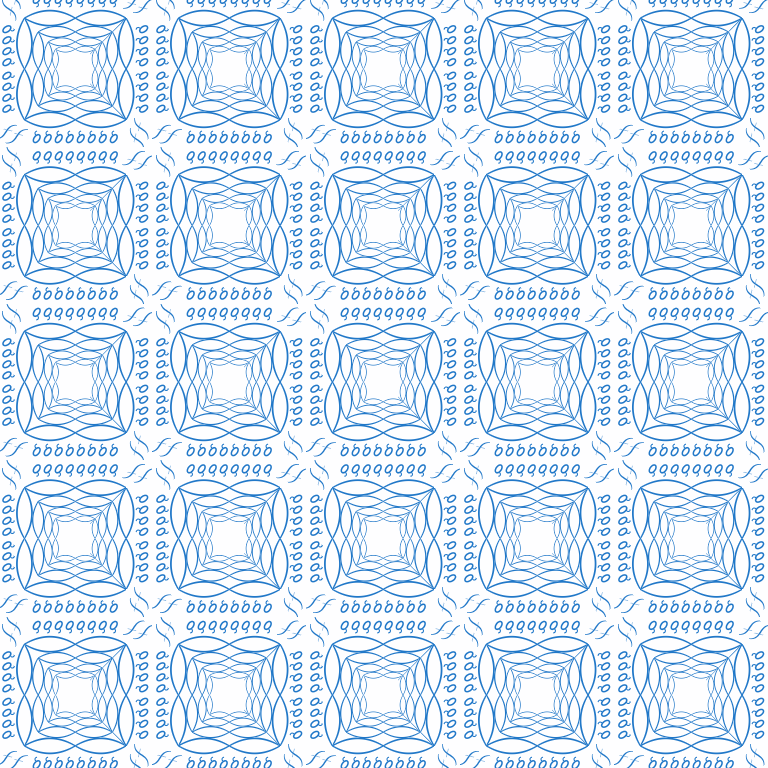
Write a WebGL 1 fragment shader that draws this pattern.

```glsl
precision highp float;
// Blue calligraphic lattice: nested lens frames, rows of slanted loops and swash pinwheels.

uniform vec2 u_resolution;

const vec3 PAPER = vec3(0.995, 0.995, 1.0);
const vec3 INK = vec3(0.13, 0.47, 0.785);

// Lattice: canvas position of one cell centre, cell width, cell size in cell widths
const vec2 CELL_ORIGIN = vec2(0.499, 0.5026);
const float CELL_WIDTH = 0.2005;
const vec2 CELL = vec2(1.0, 1.0165);

// Frames
const int RINGS = 4;
const float RING_SIZE = 0.33;
const float RING_SHRINK = 0.73;
const float LENS_BULGE = 0.148;   // relative to ring size
const float RING_STROKE = 0.0165; // relative to ring size

// Loops
const float LOOP_PITCH = 0.0715;
const float LOOPS_PER_HALF = 4.0;
const float LOOP_OFFSET = 0.056;
const vec2 LOOP_RADII = vec2(0.017, 0.0285);
const float LOOP_TILT = 0.62;
const float LOOP_STROKE = 0.0050;

// Swashes
const float SWASH_HALF = 0.082;
const float SWASH_BEND = 0.017;
const float SWASH_STROKE = 0.0046;

// Coverage of a stroke from the distance to its centre line
float stroke(float dist, float halfWidth, float px) {
  return clamp((halfWidth - dist) / px + 0.5, 0.0, 1.0);
}

// Concentric squares whose half sides are pointed lenses
float lensFrame(vec2 p, float px) {
  vec2 a = abs(p);
  vec2 side = vec2(max(a.x, a.y), min(a.x, a.y));
  float ink = 0.0;
  float size = RING_SIZE;
  for (int i = 0; i < RINGS; i++) {
    float t = side.y / size;
    float bulge = LENS_BULGE * size * 4.0 * t * (1.0 - t);
    float slope = 4.0 * LENS_BULGE * (1.0 - 2.0 * t);
    float dist = abs(abs(side.x - size) - bulge) / sqrt(1.0 + slope * slope);
    float width = RING_STROKE * size * (0.75 + 1.2 * t * (1.0 - t));
    ink = max(ink, stroke(dist, width, px) * step(t, 1.0));
    size *= RING_SHRINK;
  }
  // Fine mitre lines at the right-hand corners
  float inside = step(size, p.x) * step(p.x, RING_SIZE);
  float mitre = abs(p.x - a.y) * 0.7071;
  return max(ink, inside * stroke(mitre, 0.008 * a.x, px));
}

// Slanted oval with a small hook above it
float tailedLoop(vec2 q, float px) {
  float c = cos(LOOP_TILT);
  float s = sin(LOOP_TILT);
  vec2 e = vec2(c * q.x - s * q.y, s * q.x + c * q.y);
  float k = length(e / LOOP_RADII);
  float dist = abs(k - 1.0) * k / max(length(e / (LOOP_RADII * LOOP_RADII)), 0.001);
  float ink = stroke(dist, LOOP_STROKE, px);
  vec2 h = q - vec2(0.002, 0.035);
  float hook = max(abs(length(h) - 0.013), h.x + 0.3 * h.y);
  return max(ink, stroke(hook, 0.0035, px));
}

// Two opposed rows of loops, x along the row, with an optional central gap
float loopRows(vec2 p, float gap, float px) {
  p *= p.y < 0.0 ? -1.0 : 1.0;
  float along = abs(p.x) - gap;
  float index = clamp(floor(along / LOOP_PITCH), 0.0, LOOPS_PER_HALF - 1.0);
  float centre = sign(p.x) * (gap + (index + 0.5) * LOOP_PITCH);
  return tailedLoop(p - vec2(centre, LOOP_OFFSET), px);
}

// S-shaped stroke along x with a thin crossbar
float swash(vec2 q, float px) {
  float t = q.x / SWASH_HALF;
  float curve = SWASH_BEND * (t - 2.2 * t * t * t);
  float slope = SWASH_BEND / SWASH_HALF * (1.0 - 6.6 * t * t);
  float dist = abs(q.y - curve) / sqrt(1.0 + slope * slope);
  float body = stroke(dist, SWASH_STROKE * (1.0 - 0.6 * t * t), px) * step(abs(t), 1.0);
  float bar = max(abs(q.x - 0.018 + 0.6 * q.y) * 0.86, abs(q.y) - 0.021);
  return max(body, 0.6 * stroke(bar, 0.002, px));
}

// A staggered pair of swashes radiating into each quadrant
float pinwheel(vec2 j, float px) {
  vec2 radial = vec2(j.x < 0.0 ? -0.7071 : 0.7071, j.y < 0.0 ? -0.7071 : 0.7071);
  vec2 q = vec2(dot(j, radial), radial.x * j.y - radial.y * j.x);
  return max(swash(q - vec2(0.105, 0.035), px), swash(q - vec2(0.135, -0.035), px));
}

void main() {
  float canvas = min(u_resolution.x, u_resolution.y);
  float px = 1.0 / (canvas * CELL_WIDTH);
  vec2 lattice = (gl_FragCoord.xy / canvas - CELL_ORIGIN) / CELL_WIDTH;
  vec2 p = (fract(lattice / CELL + 0.5) - 0.5) * CELL;
  vec2 junction = p - sign(p) * 0.5 * CELL;

  float ink = lensFrame(p, px);
  ink = max(ink, loopRows(vec2(p.x, junction.y), 0.0, px));
  ink = max(ink, loopRows(vec2(p.y, junction.x), 0.008, px));
  ink = max(ink, pinwheel(junction, px));
  gl_FragColor = vec4(mix(PAPER, INK, ink), 1.0);
}
```
